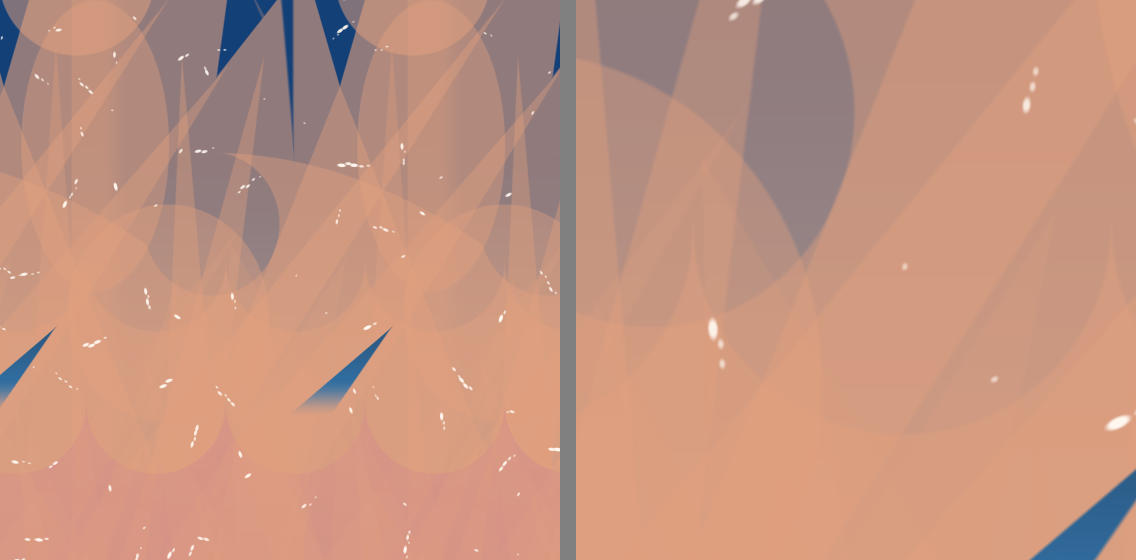
Left, the full canvas; right, a detail of the centre.
This background is drawn by a Shadertoy shader. Its source:

```glsl
// Translucent peach spikes, arcs and scallops layered over deep blue, with white flecks.

const float PERIOD = 0.6;
const vec3 PEACH = vec3(0.885, 0.628, 0.495);

float hash(float n) { return fract(sin(n * 12.9898 + 4.1) * 43758.547); }

float fill(float d) { return smoothstep(0.0016, -0.0016, d); }

float wrapX(float x) { return mod(x + 0.5 * PERIOD, PERIOD) - 0.5 * PERIOD; }

// Repeating cone widening below its tip; a negative slope opens it upward.
float cone(vec2 p, vec2 tip, float lean, float slope) {
    float drop = tip.y - p.y;
    float side = abs(wrapX(p.x - tip.x - lean * drop));
    return (side - slope * drop) / sqrt(1.0 + lean * lean);
}

float ellipse(vec2 p, vec2 center, vec2 radii) {
    vec2 q = vec2(wrapX(p.x - center.x), p.y - center.y);
    return (length(q / radii) - 1.0) * min(radii.x, radii.y);
}

// Region below a row of round cups that meet in sharp peaks.
float scallop(vec2 p, float bottom) {
    float r = 0.1245;
    vec2 q = vec2(mod(p.x - 0.154, 2.0 * r) - r, p.y - bottom - r);
    return fill(max(r - length(q), q.y));
}

void peach(inout vec3 col, float mask, float alpha) {
    col = mix(col, PEACH, mask * alpha);
}

// Short broken chains of bright flecks scattered over a jittered grid.
float flecks(vec2 p) {
    float cells = 11.0, light = 0.0;
    vec2 home = floor(p * cells);
    for (int j = 0; j < 9; j++) {
        vec2 cell = home + vec2(j % 3 - 1, j / 3 - 1);
        float seed = cell.x * 7.13 + cell.y * 31.7;
        if (hash(seed) > 0.58) continue;
        vec2 start = (cell + vec2(hash(seed + 1.0), hash(seed + 2.0))) / cells;
        float angle = 6.283 * hash(seed + 3.0);
        vec2 dir = vec2(cos(angle), sin(angle));
        float count = 1.0 + floor(5.0 * pow(hash(seed + 4.0), 1.6));
        for (float k = 0.0; k < count; k++) {
            float r = hash(seed + 5.0 + k);
            vec2 q = p - start - dir * k * 0.011;
            q += 0.007 * (vec2(r, hash(seed + 15.0 + k)) - 0.5);
            vec2 along = vec2(dot(q, dir), dot(q, vec2(-dir.y, dir.x)));
            float d = length(along / vec2(1.0 + r * 0.9, 0.8));
            float size = 0.0018 + 0.0022 * r * r;
            light = max(light, smoothstep(size + 0.0015, size - 0.0015, d) * (0.55 + 0.45 * r));
        }
    }
    return light;
}

void mainImage(out vec4 fragColor, in vec2 fragCoord) {
    vec2 p = fragCoord / iResolution.y;
    vec3 blue = mix(vec3(0.12, 0.42, 0.66), vec3(0.08, 0.25, 0.47), smoothstep(0.25, 0.75, p.y));
    vec3 col = blue;

    // First veil, pierced by blue shards at the top
    float shards = fill(cone(p, vec2(0.007, 0.846), 0.0, -0.29));
    float split = fill(cone(p, vec2(0.44, 1.03), 0.5, 0.055));
    shards = max(shards, fill(cone(p, vec2(0.387, 0.863), -0.46, -0.325)) * (1.0 - 0.45 * split));
    float sliver = cone(p, vec2(0.525, 0.72), 0.043, -0.043);
    shards = max(shards, smoothstep(0.002, -0.005, sliver));
    peach(col, 1.0 - shards, 0.6);

    // Round shapes and the vertical ribbon
    peach(col, fill(ellipse(p, vec2(0.137, 1.04), vec2(0.139))), 0.52);
    peach(col, fill(ellipse(p, vec2(0.17, 0.74), vec2(0.132, 0.26))), 0.42);
    float ribbon = mod(p.x - 0.127, PERIOD);
    peach(col, smoothstep(0.0, 0.002, ribbon) * smoothstep(0.1, 0.055, ribbon), 0.3);

    // Tall spikes
    peach(col, fill(cone(p, vec2(0.007, 0.846), 0.0, 0.4)), 0.42);
    peach(col, fill(cone(p, vec2(0.3, 1.0), -0.72, 0.09)), 0.4);
    peach(col, fill(cone(p, vec2(0.405, 0.88), -0.74, 0.13)), 0.38);
    peach(col, fill(cone(p, vec2(0.325, 0.9), 0.02, 0.065)), 0.4);
    peach(col, fill(cone(p, vec2(0.472, 0.9), -0.2, 0.08)), 0.38);
    peach(col, fill(cone(p, vec2(0.1, 0.92), 0.0, 0.07)), 0.3);

    // Sweeping hills with a dark crescent cut out
    float run = mod(p.x - 0.378, PERIOD);
    float hill = fill(p.y - 0.727 + 0.7 * run * run);
    hill *= 1.0 - fill(ellipse(p, vec2(0.378, 0.6), vec2(0.121, 0.128)));
    peach(col, hill, 0.42);
    peach(col, fill(ellipse(p, vec2(0.3, 0.44), vec2(0.18, 0.195))), 0.4);

    // Cup rows, the lower one pink
    peach(col, scallop(p, 0.408), 0.42);
    col = mix(col, vec3(0.82, 0.55, 0.54), 0.68 * scallop(p, 0.154));

    // Faint crossing spikes in the lower part
    for (float i = 0.0; i < 16.0; i++) {
        vec2 tip = vec2(hash(i) * PERIOD, 0.14 + 0.5 * hash(i + 20.0));
        float lean = 1.8 * (hash(i + 40.0) - 0.6);
        float slope = 0.08 + 0.2 * hash(i + 60.0);
        peach(col, fill(cone(p, tip, lean, slope)), 0.17);
    }
    peach(col, smoothstep(0.62, 0.3, p.y) * smoothstep(0.0, 0.25, p.y), 0.22);

    // Blue wedge below the middle
    float drop = 0.414 - p.y;
    float wedge = fill(cone(p, vec2(0.098, 0.414), -0.93, 0.24)) * smoothstep(0.16, 0.09, drop);
    col = mix(col, blue * (0.8 + 2.0 * max(drop, 0.0)), 0.9 * wedge);

    col = mix(col, vec3(1.0, 0.97, 0.94), flecks(p));
    fragColor = vec4(col, 1.0);
}
```
